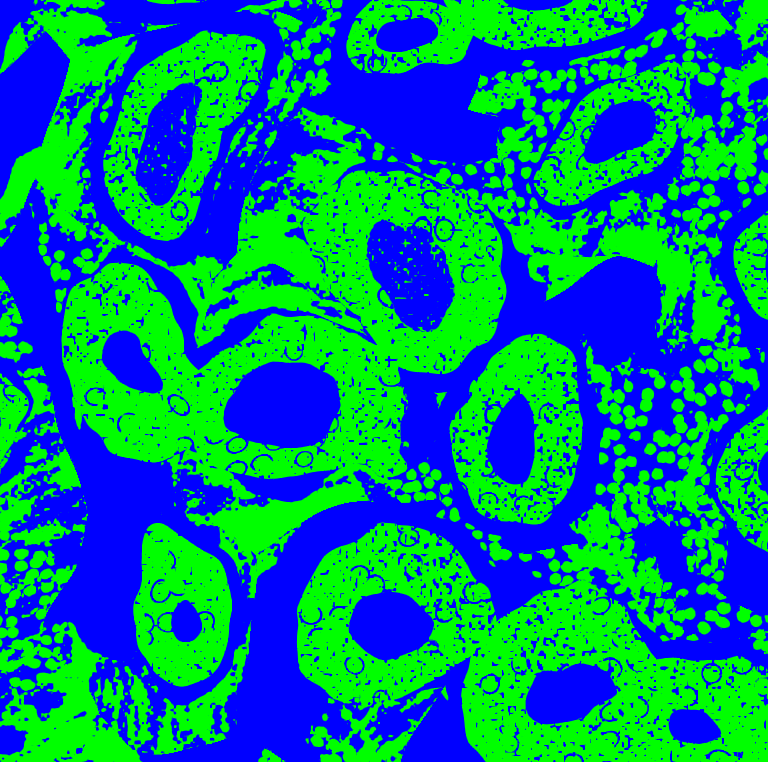
This texture is drawn by a Shadertoy shader. Its source:

```glsl
// Two-tone stained tissue: ring-shaped glands with hollow centres lie in a
// stroma of streaky fibres, clefts and round cells. Jittered cells place the
// glands and nuclei; stretched noise draws the fibres; one threshold inks it.
#define GREEN vec3(0.0, 1.0, 0.0)
#define BLUE vec3(0.0, 0.0, 1.0)
#define GLAND_FREQ 3.4
#define CELL_FREQ 56.0
#define NUCLEUS_FREQ 27.0
#define GRAIN_FREQ 235.0
#define FIBRE_STRETCH vec2(13.0, 48.0)
#define FIBRE_ANGLE 0.85
#define GREEN_BIAS 0.11
#define EDGE_SOFTNESS 0.9

float hash(vec2 p) {
    vec3 q = fract(p.xyx * 0.1031);
    q += dot(q, q.yzx + 33.33);
    return fract((q.x + q.y) * q.z);
}

vec2 hash2(vec2 p) {
    return vec2(hash(p), hash(p + 71.7));
}

float noise(vec2 p) {
    vec2 i = floor(p), f = fract(p);
    f = f * f * (3.0 - 2.0 * f);
    return mix(mix(hash(i), hash(i + vec2(1, 0)), f.x),
               mix(hash(i + vec2(0, 1)), hash(i + vec2(1, 1)), f.x), f.y);
}

vec2 rotate(vec2 p, float a) {
    float c = cos(a), s = sin(a);
    return vec2(c * p.x + s * p.y, c * p.y - s * p.x);
}

// Distance to the nearest jittered point, and that point's random id
vec2 cellular(vec2 p) {
    vec2 base = floor(p), best = vec2(9.0, 0.0);
    for (int y = -1; y <= 1; y++)
    for (int x = -1; x <= 1; x++) {
        vec2 c = base + vec2(x, y);
        float d = length(c + 0.5 + 0.75 * (hash2(c) - 0.5) - p);
        if (d < best.x) best = vec2(d, hash(c + 19.3));
    }
    return best;
}

// Nearest gland: x = distance (1 at its wall), y = polar angle, z = id
vec3 nearestGland(vec2 p) {
    p = p * GLAND_FREQ + 40.0;
    vec2 base = floor(p);
    vec3 best = vec3(9.0, 0.0, 0.0);
    for (int y = -1; y <= 1; y++)
    for (int x = -1; x <= 1; x++) {
        vec2 c = base + vec2(x, y);
        float id = hash(c + 5.1);
        vec2 rel = p - c - 0.5 - 0.7 * (hash2(c) - 0.5);
        rel = rotate(rel, FIBRE_ANGLE + 3.0 * (id - 0.5));
        rel.y *= mix(1.1, 1.8, hash(c + 8.7));
        float d = length(rel) / mix(0.28, 0.56, hash(c + 3.9));
        if (d < best.x) best = vec3(d, atan(rel.y, rel.x), id);
    }
    return best;
}

// Positive where the tissue is green, negative where it is blue
float tissue(vec2 p) {
    vec2 bend = vec2(noise(p * 11.0), noise(p * 11.0 + 37.0)) - 0.5;
    vec2 q = p + 0.035 * bend + 0.012 * sin(p.yx * 17.0 + vec2(1.0, 4.0));
    float rough = noise(p * 34.0 + 9.0) - 0.5;
    float grain = noise(p * GRAIN_FREQ) - 0.5;
    float patches = noise(p * 5.0 + 61.0);

    vec3 gland = nearestGland(q);
    float d = gland.x + 0.13 * rough + 0.25 * bend.x;

    // Fibres: straight in the open, concentric around the glands
    vec2 along = rotate(q, FIBRE_ANGLE + 2.2 * (gland.z - 0.5));
    float straight = noise(along * FIBRE_STRETCH + 20.0) - 0.5;
    float wrapped = noise(vec2(gland.y * 2.5, d * 9.0) + 80.0) - 0.5;
    float fibres = mix(wrapped, straight, smoothstep(1.25, 1.6, d));
    float threads = noise(along * FIBRE_STRETCH * 2.7 + 50.0) - 0.5;
    float v = GREEN_BIAS + 0.85 * fibres + 0.55 * threads + 0.35 * rough
            + 0.45 * (noise(q * 13.0 + 15.0) - 0.5) + 0.4 * grain;

    // Crowds of small round cells
    vec2 cell = cellular(p * CELL_FREQ + 1.2 * bend);
    float disc = cell.y < 0.78 ? 0.43 - cell.x : -0.25;
    float crowd = smoothstep(0.48, 0.6, patches + 0.2 * rough);
    v = mix(v, max(v - 0.3, 1.4 * disc + 0.15 * grain), crowd);

    // Clean elongated clefts
    float cleft = noise(along * vec2(4.0, 11.0) + 7.0) + 0.15 * rough;
    v = mix(v, -0.4 + 0.3 * grain, smoothstep(0.67, 0.73, cleft));

    // Crescent gap outside the gland wall
    float gap = 1.0 + 0.24 * smoothstep(0.25, 0.65, noise(p * 8.0 + 90.0));
    v = mix(-0.5 + 0.2 * grain, v, smoothstep(gap - 0.03, gap + 0.03, d));

    // Epithelium with specks and broken nucleus outlines
    vec2 nucleus = cellular(p * NUCLEUS_FREQ + 0.6 * bend + 30.0);
    float outline = smoothstep(0.08, 0.02, abs(nucleus.x - 0.33));
    outline *= step(nucleus.y, 0.5) * smoothstep(-0.12, 0.12, rough);
    float specks = smoothstep(0.17, 0.42, grain + 0.25 * (patches - 0.5));
    float wall = 0.4 + 0.35 * rough - 0.75 * specks - 0.6 * outline;
    v = mix(wall, v, smoothstep(0.97, 1.02, d));

    // Hollow centre, sometimes filled with fine debris
    float lumen = mix(0.25, 0.6, fract(gland.z * 7.3)) + 0.2 * bend.y;
    float debris = step(0.6, fract(gland.z * 13.7));
    float hollow = -0.4 + grain * mix(0.3, 1.1, debris) + 0.3 * debris * rough;
    return mix(hollow, v, smoothstep(lumen - 0.03, lumen + 0.03, d));
}

void mainImage(out vec4 fragColor, in vec2 fragCoord) {
    float v = tissue(fragCoord / iResolution.y);
    float edge = max(EDGE_SOFTNESS * fwidth(v), 0.0001);
    float ink = clamp(v / edge + 0.5, 0.0, 1.0);
    fragColor = vec4(mix(BLUE, GREEN, ink), 1.0);
}
```
